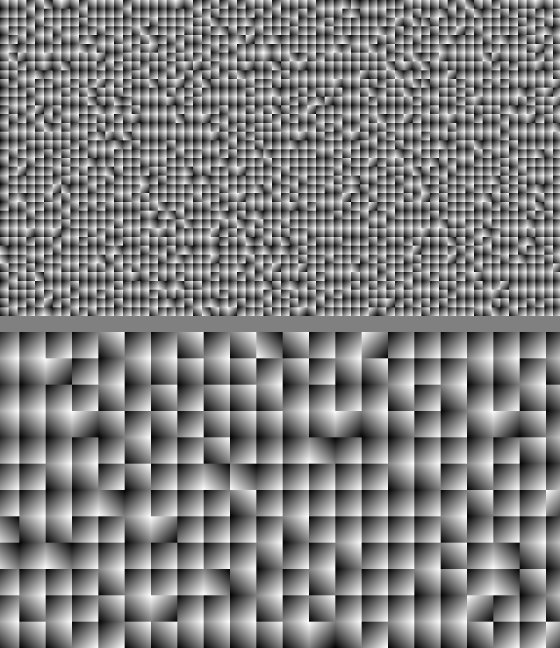
Top: the whole. Bottom: its middle third, enlarged.
A Shadertoy shader for this pattern:

```glsl
// A grid of 64 by 36 square tiles, each shaded by a diagonal grey ramp from a
// dark corner to a light one. Hashed mirroring of the ramps joins some
// neighbours into longer soft blocks and leaves hard steps between the others.

const float ROWS = 36.0;            // tiles down; 64 across at 16:9
const float ROW_FLIP = 0.35;        // share of rows mirrored vertically
const float CELL_FLIP = 0.27;       // share of tiles that depart from their row
const float SIDE_FLIP = 0.08;       // share of tiles mirrored horizontally
const int SAMPLES = 3;              // subsamples per pixel side

// Sine-free hash of a lattice point to 0..1
float hash21(vec2 p) {
    vec3 q = fract(p.xyx * vec3(0.1031, 0.1030, 0.0973));
    q += dot(q, q.yzx + 33.33);
    return fract((q.x + q.y) * q.z);
}

// 1 with the given probability, otherwise 0
float chance(vec2 cell, float probability) {
    return 1.0 - step(probability, hash21(cell));
}

// Mirrors a 0..1 coordinate where flip is 1
float mirror(float x, float flip) {
    return mix(x, 1.0 - x, flip);
}

// Grey value of the tiling; p is measured in tiles
float tileShade(vec2 p) {
    vec2 cell = floor(p);
    vec2 local = fract(p);

    float rowFlip = chance(vec2(71.0, cell.y + 13.0), ROW_FLIP);
    float cellFlip = chance(cell + vec2(5.0, 97.0), CELL_FLIP);
    float sideFlip = chance(cell + vec2(151.0, 29.0), SIDE_FLIP);

    // Dark at the upper left until mirrored
    float across = mirror(local.x, sideFlip);
    float down = mirror(1.0 - local.y, abs(rowFlip - cellFlip));
    return 0.5 * (across + down);
}

// Box-filtered shade over one pixel
float smoothShade(vec2 pixel, float tilesPerPixel) {
    float total = 0.0;
    for (int j = 0; j < SAMPLES; j++) {
        for (int i = 0; i < SAMPLES; i++) {
            vec2 offset = (vec2(i, j) + 0.5) / float(SAMPLES) - 0.5;
            total += tileShade((pixel + offset) * tilesPerPixel);
        }
    }
    return total / float(SAMPLES * SAMPLES);
}

void mainImage(out vec4 fragColor, in vec2 fragCoord) {
    float shade = smoothShade(fragCoord, ROWS / iResolution.y);
    fragColor = vec4(vec3(shade), 1.0);
}
```
